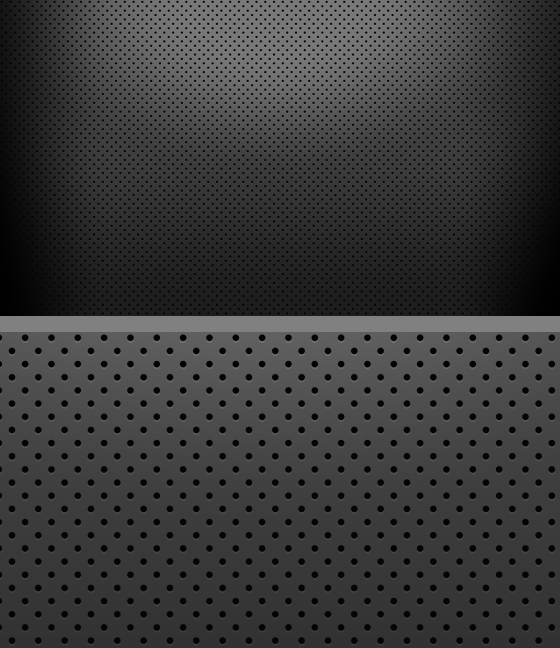
Top: the whole. Bottom: its middle third, enlarged.
A WebGL 1 fragment shader for this pattern:

```glsl
precision highp float;

// Dark perforated metal sheet: small round holes on a staggered grid, each with
// a faint lit lower rim. A vertical gradient, a soft elliptical glow from the
// top and darkened sides shade the sheet.

uniform vec2 u_resolution;

#define CELLS_DOWN 36.0            // grid cells down the height, two holes in each
#define HOLE_PHASE vec2(0.22)      // hole position in its cell, from the top left
#define HOLE_RADIUS 0.125          // in cells
#define HOLE_SHADE 0.015
#define RIM_DROP 0.07              // downward shift of the lit rim, in cells
#define RIM_GAIN 0.22
#define BASE_LOW 0.115
#define BASE_HIGH 0.25
#define GLOW_GAIN 0.22
#define GLOW_CENTER vec2(0.49, 1.0)
#define GLOW_SIZE vec2(0.50, 0.55)
#define SIDE_WIDTH 0.20            // reach of the side darkening

// Distance to the nearest point of a unit lattice with a hole at each cell center too.
float staggeredDistance(vec2 p) {
  vec2 corner = fract(p + 0.5) - 0.5;
  vec2 center = fract(p) - 0.5;
  return min(length(corner), length(center));
}

// Antialiased coverage of the discs of the given radius.
float discs(vec2 p, float radius, float pixel) {
  float edge = staggeredDistance(p) - radius;
  return 1.0 - smoothstep(-0.7 * pixel, 0.7 * pixel, edge);
}

float sheetShade(vec2 uv) {
  float base = mix(BASE_LOW, BASE_HIGH, smoothstep(0.0, 0.6, uv.y));
  float glowDistance = length((uv - GLOW_CENTER) / GLOW_SIZE);
  float glow = GLOW_GAIN * (1.0 - smoothstep(0.3, 1.0, glowDistance));

  // The sides fall to black, sooner toward the bottom corners.
  float left = smoothstep(-0.12 * uv.y, SIDE_WIDTH, uv.x);
  float right = smoothstep(0.02 - 0.25 * uv.y, SIDE_WIDTH, 1.0 - uv.x);
  return (base + glow) * left * right;
}

void main() {
  vec2 uv = gl_FragCoord.xy / u_resolution;
  float pixel = CELLS_DOWN / u_resolution.y;

  // Grid coordinates run rightward and downward from the top left.
  vec2 grid = vec2(gl_FragCoord.x, u_resolution.y - gl_FragCoord.y) * pixel - HOLE_PHASE;

  float hole = discs(grid, HOLE_RADIUS, pixel);
  float rim = discs(grid - vec2(0.0, RIM_DROP), HOLE_RADIUS, pixel);

  float sheet = sheetShade(uv);
  float shade = sheet * (1.0 + RIM_GAIN * rim);
  shade = mix(shade, min(HOLE_SHADE, sheet), hole);
  gl_FragColor = vec4(vec3(shade), 1.0);
}
```
